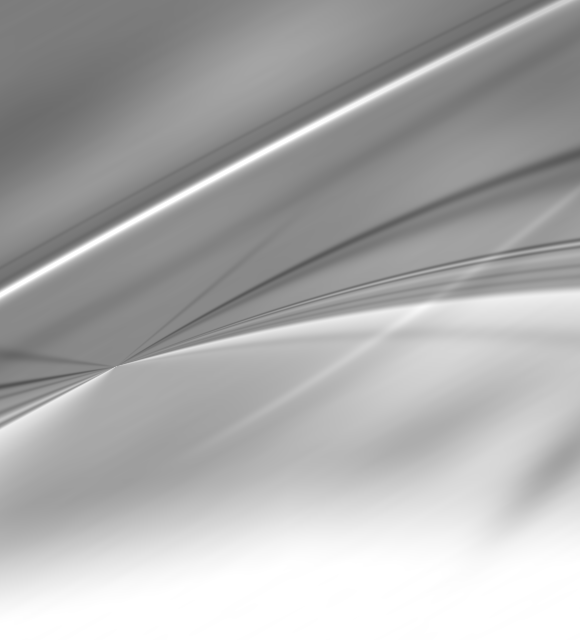
Give the GLSL for this background, as a Shadertoy shader.

```glsl
// Soft grey abstract backdrop: a bright curved streak crosses the top, a fan of
// fine bent rays leaves one pivot, and the lower part dissolves into white.
// Rays are bands in slope space around the pivot; broad tones are tilted blobs.

const vec2  PIVOT        = vec2(0.181, 0.427);
const vec3  STREAK_CURVE = vec3(0.540, 0.5616, -0.047); // c0 + c1 x + c2 x^2
const vec3  BEAM_CURVE   = vec3(0.141, 0.4435, 0.197);
const vec3  SHADOW_CURVE = vec3(0.434, 0.545, 0.028);
const vec2  RAY_BEND     = vec2(0.1185, 0.14);  // bend = x + y * slope
const float EDGE_RIGHT   = 0.282;               // slope of the white rim
const float EDGE_LEFT    = 0.535;
const float UPPER_TONE   = 0.535;
const float LOWER_TONE   = 0.67;
const float TILT         = 0.50;                // main direction, radians
const float GRAIN        = 0.010;

float hash(vec2 p) {
    vec3 q = fract(vec3(p.xyx) * 0.1031);
    q += dot(q, q.yzx + 33.33);
    return fract((q.x + q.y) * q.z);
}

float noise(vec2 p) {
    vec2 i = floor(p), f = fract(p);
    f = f * f * (3.0 - 2.0 * f);
    return mix(mix(hash(i), hash(i + vec2(1, 0)), f.x),
               mix(hash(i + vec2(0, 1)), hash(i + vec2(1, 1)), f.x), f.y);
}

float bell(float d, float w) { return exp(-d * d / (w * w)); }

float curve(vec3 c, float x) { return c.x + x * (c.y + x * c.z); }

// Elongated soft spot; size holds its length and width
float blob(vec2 p, vec2 center, float angle, vec2 size) {
    vec2 d = p - center, dir = vec2(cos(angle), sin(angle));
    vec2 q = vec2(dot(d, dir), dot(d, vec2(-dir.y, dir.x))) / size;
    return exp(-dot(q, q));
}

// Ray in slope space, widened to at least one pixel
float ray(float slope, float center, float w, float aa) {
    float soft = sqrt(w * w + aa * aa);
    return bell(slope - center, soft) * w / soft;
}

float upperTone(vec2 p) {
    float v = (p.y - curve(STREAK_CURVE, p.x)) * 0.88;
    float above = smoothstep(-0.004, 0.004, v);

    // Broad light and shade on both sides of the streak
    float top = 0.49 + 0.15 * blob(p, vec2(0.41, 0.90), TILT, vec2(0.26, 0.085))
              + 0.09 * blob(p, vec2(0.08, 0.68), TILT, vec2(0.22, 0.05))
              - 0.07 * blob(p, vec2(0.04, 0.80), TILT, vec2(0.28, 0.065))
              - 0.05 * bell(v - 0.022, 0.028)
              - 0.04 * bell(v - 0.036, 0.003) - 0.04 * bell(v - 0.016, 0.004);
    float low = UPPER_TONE + 0.08 * blob(p, vec2(0.74, 0.74), TILT, vec2(0.17, 0.065))
              + 0.04 * blob(p, vec2(0.30, 0.62), TILT, vec2(0.20, 0.05))
              - 0.06 * blob(p, vec2(0.86, 0.86), TILT, vec2(0.14, 0.06))
              - 0.06 * bell(p.y - curve(SHADOW_CURVE, p.x), 0.021);
    float tone = mix(low, top, above);

    // Streak with its glow on the lower side
    float core = bell(v, 0.0062) + 0.30 * bell(v + 0.007, 0.010) * (1.0 - above);
    float peak = mix(1.0, 0.80, smoothstep(0.45, 0.90, p.x));
    return mix(tone, peak, min(core, 1.0));
}

float lowerTone(vec2 p, float rimDistance) {
    float tone = LOWER_TONE + 0.10 * smoothstep(0.25, 0.75, p.x)
               + 0.06 * blob(p, vec2(0.68, 0.44), TILT, vec2(0.16, 0.05))
               + 0.07 * blob(p, vec2(0.78, 0.29), 0.65, vec2(0.12, 0.04))
               - 0.09 * blob(p, vec2(0.68, 0.33), TILT, vec2(0.16, 0.038))
               - 0.05 * blob(p, vec2(0.24, 0.28), 0.56, vec2(0.24, 0.055))
               - 0.04 * blob(p, vec2(0.02, 0.20), 0.65, vec2(0.13, 0.07));
    float reach = p.x < PIVOT.x ? 0.28 : 0.075;
    tone = mix(tone, 0.98, 0.9 * exp(-rimDistance / reach));

    // White ground rising from the lower edge
    float horizon = 0.21 + 0.21 * min(p.x, 0.45);
    tone = mix(tone, 1.0, smoothstep(horizon, horizon - 0.20, p.y));
    return tone - 0.15 * blob(p, vec2(0.87, 0.27), 0.83, vec2(0.14, 0.033));
}

void mainImage(out vec4 fragColor, in vec2 fragCoord) {
    vec2 p = fragCoord / iResolution.y;
    vec2 d = p - PIVOT;
    bool right = d.x > 0.0;
    float run = max(abs(d.x), 0.0004);
    float slope = d.y / (right ? run : -run);
    float aa = 0.8 / (iResolution.y * run);
    float upper = upperTone(p), rim;

    if (right) {
        // Straighten the bent rays, then shade the fan between them
        float k = (slope + RAY_BEND.x * run) / (1.0 - RAY_BEND.y * run);
        rim = EDGE_RIGHT - k;
        upper += 0.09 * smoothstep(0.58, 0.46, k) * smoothstep(0.0, 0.5, run);
        upper -= 0.19 * ray(k, 0.607, 0.018, aa) + 0.09 * ray(k, 0.555, 0.030, aa);
        upper -= 0.06 * ray(slope, 0.83, 0.035, aa) * smoothstep(0.36, 0.12, run);
        upper -= 0.20 * ray(k, 0.400, 0.005, aa) + 0.16 * ray(k, 0.383, 0.004, aa);
        upper += 0.10 * ray(k, 0.391, 0.004, aa) + 0.07 * ray(k, 0.365, 0.008, aa);
        upper -= 0.08 * ray(k, 0.338, 0.006, aa) + 0.06 * ray(k, 0.312, 0.007, aa);
    } else {
        rim = slope - EDGE_LEFT;
        upper += 0.12 * smoothstep(0.16, 0.50, slope);
        upper -= 0.08 * ray(slope, -0.11, 0.06, aa) + 0.22 * ray(slope, 0.175, 0.025, aa);
        upper -= 0.10 * ray(slope, 0.27, 0.02, aa) + 0.14 * ray(slope, 0.40, 0.025, aa);
        upper += 0.12 * ray(slope, 0.46, 0.02, aa) - 0.12 * ray(slope, 0.50, 0.015, aa);
    }
    float lower = lowerTone(p, max(rim, 0.0));
    if (right) lower -= 0.06 * ray(slope + 0.2 * run, 0.205, 0.025, aa);
    float tone = mix(upper, lower, smoothstep(-aa - 0.012, aa + 0.012, rim));

    // Pale beam crossing the fan, with a soft shade below it
    float beam = p.y - curve(BEAM_CURVE, p.x);
    float beamFade = smoothstep(0.20, 0.50, p.x);
    tone += beamFade * (0.06 * bell(beam, 0.009) - 0.03 * bell(beam + 0.03, 0.022));

    // Faint brushed grain along the main direction
    vec2 along = vec2(cos(TILT), sin(TILT));
    vec2 brushed = vec2(dot(p, along) * 14.0, dot(p, vec2(-along.y, along.x)) * 110.0);
    tone += GRAIN * (noise(brushed + 40.0) - 0.5);
    fragColor = vec4(vec3(clamp(tone, 0.0, 1.0)), 1.0);
}
```
